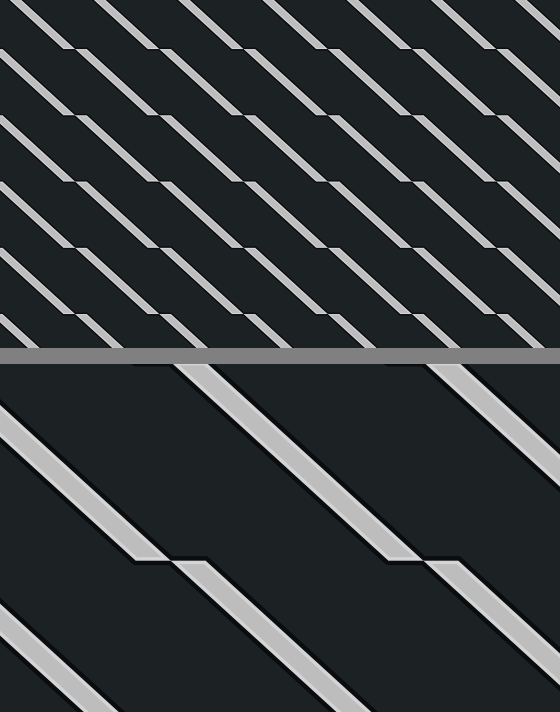
Top, the full canvas; bottom, a detail of the centre.
Reproduce this pattern procedurally as a Shadertoy shader.

```glsl
// Lengths are fractions of the canvas width; y runs down from the top edge.
const vec2  CELL         = vec2(0.1504, 0.1183);
const vec2  JOINT        = vec2(0.1341, 0.0876);
const float STRIPE_WIDTH = 0.0208;
const float RIM_WIDTH    = 0.0021;
const float HALO_WIDTH   = 0.0027;

const vec3 GROUND = vec3(0.11, 0.13, 0.14);
const vec3 HALO   = vec3(0.04, 0.05, 0.06);
const vec3 STRIPE = vec3(0.74);
const vec3 RIM    = vec3(0.83);

// Signed distance to a centred parallelogram with horizontal ends.
float sdParallelogram(vec2 p, float halfWidth, vec2 halfSide) {
    p = p.y < 0.0 ? -p : p;
    vec2 w = p - halfSide;
    w.x -= clamp(w.x, -halfWidth, halfWidth);
    vec2 d = vec2(dot(w, w), -w.y);

    float s = p.x * halfSide.y - p.y * halfSide.x;
    p = s < 0.0 ? -p : p;
    vec2 v = p - vec2(halfWidth, 0.0);
    v -= halfSide * clamp(dot(v, halfSide) / dot(halfSide, halfSide), -1.0, 1.0);
    d = min(d, vec2(dot(v, v), halfWidth * halfSide.y - abs(s)));
    return -sqrt(d.x) * sign(d.y);
}

// Each stripe spans its cell from corner to corner, so neighbours touch at a point.
float stripeDistance(vec2 p) {
    vec2 local = (fract((p - JOINT) / CELL) - 0.5) * CELL;
    vec2 halfSide = 0.5 * vec2(CELL.x - STRIPE_WIDTH, CELL.y);
    float d = 1.0;
    for (int j = -1; j <= 1; j++)
        for (int i = -1; i <= 1; i++) {
            vec2 offset = vec2(float(i), float(j)) * CELL;
            d = min(d, sdParallelogram(local - offset, 0.5 * STRIPE_WIDTH, halfSide));
        }
    return d;
}

void mainImage(out vec4 fragColor, in vec2 fragCoord) {
    float pixel = 1.0 / iResolution.x;
    vec2 p = vec2(fragCoord.x, iResolution.y - fragCoord.y) * pixel;
    float d = stripeDistance(p);
    float soft = 0.6 * pixel;

    // Dark halo outside the edge, pale rim inside it
    vec3 outside = mix(HALO, GROUND, smoothstep(-soft, soft, d - HALO_WIDTH));
    vec3 inside = mix(STRIPE, RIM, smoothstep(-soft, soft, d + RIM_WIDTH));
    vec3 color = mix(inside, outside, smoothstep(-soft, soft, d));

    fragColor = vec4(color, 1.0);
}
```
